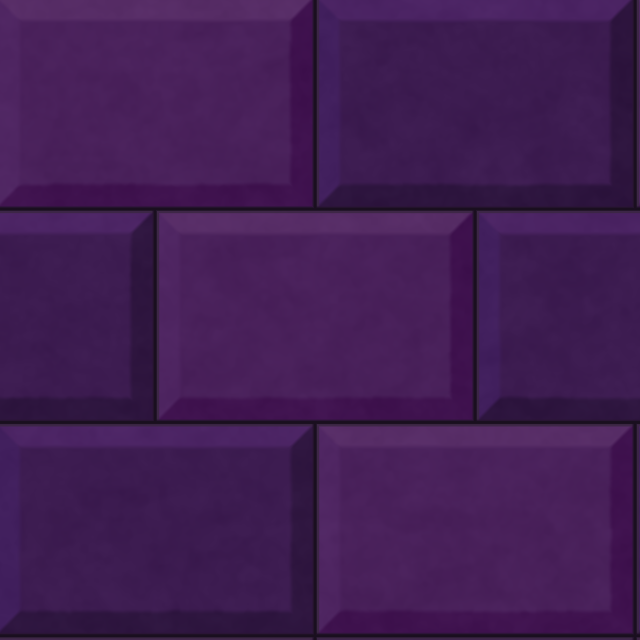
A WebGL 2 fragment shader for this texture:

```glsl
#version 300 es
precision highp float;
// Staggered wall of bevelled purple bricks, two per row in three rows.
// Each cell measures its four side distances to shade mitred bevels and
// thin joints; smooth cellular noise adds cloudy wear to the surface.

#define COLUMNS 2.0
#define ROWS 3.0
#define STAGGER 1.5
#define WALL_SHIFT vec2(0.0075, 0.0065)
#define BEVEL 0.0385
#define BEVEL_SOFT 0.005
#define JOINT_CORE 0.0024
#define JOINT_LIP 0.0062
#define MOTTLE 0.045
#define WOBBLE 0.005

uniform vec2 u_resolution;
out vec4 outColor;

const vec3 CORE_COLOR = vec3(0.10, 0.06, 0.12);
const vec3 LIP_COLOR = vec3(0.225, 0.15, 0.255);
const vec3 FRINGE_COLOR = vec3(0.16, 0.08, 0.20);

vec3 hash3(vec2 p) {
    vec3 h = fract(p.xyx * vec3(0.1031, 0.1030, 0.0973));
    h += dot(h, h.yzx + 33.33);
    return fract((h.xxy + h.yzz) * h.zyx);
}

// Cellular noise: random cell values blended by distance to their points
float cellNoise(vec2 p) {
    vec2 cell = floor(p);
    float total = 0.0, weightSum = 0.0;
    for (int j = -1; j <= 1; j++) {
        for (int i = -1; i <= 1; i++) {
            vec2 id = cell + vec2(i, j);
            vec3 h = hash3(id + 40.0);
            vec2 d = id + h.xy - p;
            float weight = exp(-5.0 * dot(d, d));
            total += weight * h.z;
            weightSum += weight;
        }
    }
    return total / weightSum - 0.5;
}

// Cloudy surface wear, centred on zero
float wear(vec2 p) {
    return 0.40 * cellNoise(p * vec2(15.0, 19.0))
         + 0.35 * cellNoise(p * vec2(36.0, 44.0) + 7.0)
         + 0.25 * cellNoise(p * 90.0 + 19.0);
}

// Brick colour from the distances to its left, top, right and bottom sides
vec3 brickColor(float dark, vec4 side, float grain) {
    vec3 face   = mix(vec3(0.287, 0.128, 0.355), vec3(0.237, 0.108, 0.315), dark);
    vec3 top    = mix(vec3(0.340, 0.175, 0.400), vec3(0.295, 0.140, 0.390), dark);
    vec3 left   = mix(vec3(0.308, 0.146, 0.382), vec3(0.255, 0.122, 0.365), dark);
    vec3 right  = mix(vec3(0.245, 0.067, 0.305), vec3(0.180, 0.082, 0.245), dark);
    vec3 bottom = mix(vec3(0.248, 0.072, 0.308), vec3(0.178, 0.082, 0.245), dark);

    float acrossDist = min(side.x, side.z);
    float downDist = min(side.y, side.w);
    vec3 across = side.x < side.z ? left : right;
    vec3 down = side.y < side.w ? top : bottom;
    float mitre = smoothstep(-BEVEL_SOFT, BEVEL_SOFT, acrossDist - downDist);
    vec3 bevel = mix(across, down, mitre);

    float inset = min(acrossDist, downDist) + WOBBLE * grain;
    float onFace = smoothstep(BEVEL - BEVEL_SOFT, BEVEL + BEVEL_SOFT, inset);
    return mix(bevel, face, onFace);
}

void main() {
    vec2 uv = gl_FragCoord.xy / u_resolution;
    vec2 wall = vec2(uv.x, 1.0 - uv.y) + WALL_SHIFT;
    float soft = max(0.0012, 0.7 / min(u_resolution.x, u_resolution.y));

    // Staggered grid, with the two tones alternating along each row
    vec2 size = 1.0 / vec2(COLUMNS, ROWS);
    vec2 grid = wall / size;
    grid.x += STAGGER * mod(floor(grid.y), ROWS);
    float dark = mod(floor(grid.x), 2.0);
    vec2 local = fract(grid) * size;
    vec4 side = vec4(local, size - local);

    // Bevelled brick with mottled wear
    float grain = wear(wall);
    vec3 color = brickColor(dark, side, grain);
    color += MOTTLE * grain * vec3(0.9, 0.8, 1.0);

    // Joint: pale lip after the gap, dark fringe before it, black core
    float after = min(side.x, side.y);
    float before = min(side.z, side.w);
    float gap = min(after, before);
    float lip = 1.0 - smoothstep(JOINT_LIP - soft, JOINT_LIP + soft, after);
    float fringe = 1.0 - smoothstep(JOINT_CORE, JOINT_LIP, before);
    float core = 1.0 - smoothstep(JOINT_CORE - soft, JOINT_CORE + soft, gap);
    color = mix(color, LIP_COLOR, lip * 0.85);
    color = mix(color, FRINGE_COLOR, fringe);
    color = mix(color, CORE_COLOR, core);

    outColor = vec4(color, 1.0);
}
```
